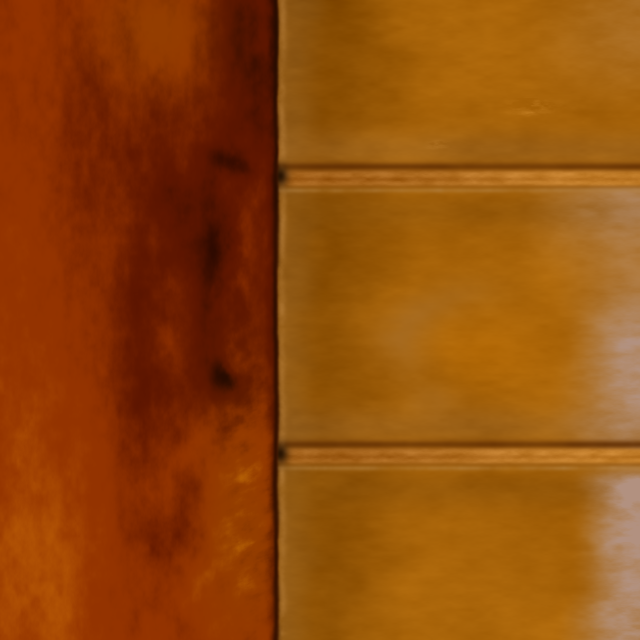
Reproduce this texture procedurally as a Shadertoy shader.

```glsl
const float POST_EDGE = 0.433;
const float PLANK_PITCH = 0.434;
const float GROOVE_Y = 0.286;

float hash(vec2 p) {
    p = fract(p * vec2(0.1031, 0.1137));
    p += dot(p, p.yx + 33.33);
    return fract((p.x + p.y) * p.x * 17.0);
}

float noise(vec2 p) {
    vec2 cell = floor(p), f = fract(p);
    f = f * f * (3.0 - 2.0 * f);
    return mix(mix(hash(cell), hash(cell + vec2(1, 0)), f.x),
               mix(hash(cell + vec2(0, 1)), hash(cell + vec2(1, 1)), f.x), f.y);
}

// Layered noise, centred on zero
float fbm(vec2 p) {
    float sum = 0.0, amp = 0.5;
    for (int i = 0; i < 5; i++) {
        sum += amp * (noise(p) - 0.5);
        p = p * 2.03 + 17.3;
        amp *= 0.5;
    }
    return sum;
}

// Soft elliptical spot
float spot(vec2 p, vec2 centre, vec2 radius) {
    vec2 q = (p - centre) / radius;
    return exp(-dot(q, q));
}

// Soft line across one coordinate
float line(float x, float centre, float width) {
    float q = (x - centre) / width;
    return exp(-q * q);
}

vec3 postColor(vec2 p) {
    float streak = fbm(p * vec2(22.0, 4.0) + 5.0);
    float mottle = fbm(p * vec2(20.0, 13.0) + 40.0);
    float weave = fbm(p * vec2(75.0, 50.0) + 9.0);
    vec2 w = p + 0.04 * vec2(mottle, streak);
    float right = smoothstep(0.10, 0.30, p.x);

    // Broad light and shade along the trunk
    float shade = 0.61 + 0.22 * streak + mix(0.14, 0.34, right) * mottle + 0.13 * weave;
    shade += 0.27 * spot(w, vec2(0.06, 0.10), vec2(0.13, 0.28));
    shade += 0.10 * spot(w, vec2(0.02, 0.56), vec2(0.10, 0.22));
    shade += 0.17 * spot(w, vec2(0.24, 0.93), vec2(0.07, 0.10));
    shade += 0.16 * spot(w, vec2(0.37, 0.17), vec2(0.06, 0.20));
    shade -= 0.23 * spot(w, vec2(0.26, 0.61), vec2(0.13, 0.27));
    shade -= 0.12 * spot(w, vec2(0.40, 0.66), vec2(0.05, 0.26));
    shade -= 0.13 * spot(w, vec2(0.21, 0.22), vec2(0.045, 0.24));
    shade -= 0.10 * spot(w, vec2(0.14, 0.90), vec2(0.03, 0.14));
    shade -= 0.32 * spot(w, vec2(0.39, 0.95), vec2(0.055, 0.15));

    // Dark scar with deeper ends
    shade -= 0.24 * spot(w, vec2(0.335, 0.56), vec2(0.032, 0.17));
    float lean = w.x + 0.3 * (w.y - 0.40);
    shade -= 0.34 * spot(vec2(lean, w.y), vec2(0.346, 0.402), vec2(0.023, 0.030));
    float slant = p.y + 0.4 * (p.x - 0.36);
    shade -= 0.24 * spot(vec2(w.x, slant), vec2(0.360, 0.745), vec2(0.045, 0.018));
    shade += 0.12 * spot(w, vec2(0.39, 0.56), vec2(0.018, 0.14));

    // Rough chipped surface low on the right side
    float chips = fbm(vec2(p.x * 26.0, p.y * 46.0 - p.x * 18.0));
    shade += 0.60 * chips * spot(p, vec2(0.39, 0.20), vec2(0.045, 0.21));
    shade -= 0.22 * smoothstep(0.022, 0.0, POST_EDGE - p.x);
    shade = clamp(shade, 0.0, 1.0);

    vec3 col = mix(vec3(0.15, 0.03, 0.0), vec3(0.37, 0.085, 0.0), smoothstep(0.0, 0.38, shade));
    col = mix(col, vec3(0.58, 0.20, 0.0), smoothstep(0.35, 0.70, shade));
    col = mix(col, vec3(0.72, 0.35, 0.02), smoothstep(0.70, 1.0, shade));
    float amber = spot(w, vec2(0.38, 0.18), vec2(0.07, 0.22))
                + spot(w, vec2(0.25, 0.95), vec2(0.10, 0.10));
    return col + vec3(0.0, 0.04, 0.0) * amber;
}

vec3 plankColor(vec2 p, float v) {
    float grain = fbm(p * vec2(34.0, 90.0));
    float cloud = fbm(p * vec2(8.0, 12.0) + 20.0);
    vec2 w = p + 0.05 * vec2(cloud, 0.3 * grain);

    // Amber varnish, dull beside the post
    vec3 col = mix(vec3(0.54, 0.305, 0.01), vec3(0.66, 0.39, 0.035), smoothstep(0.51, 0.66, w.x));
    col = mix(col, vec3(0.57, 0.36, 0.10), 0.75 * smoothstep(0.51, 0.45, w.x));
    float inner = smoothstep(0.95, 0.85, p.y);
    col = mix(col, vec3(0.54, 0.32, 0.04), 0.45 * line(v, -0.05, 0.03));
    col = mix(col, vec3(0.58, 0.37, 0.12), 0.55 * inner * line(v, 0.045, 0.03));
    col += vec3(0.04, 0.02, -0.01) * spot(w, vec2(0.76, 0.45), vec2(0.10, 0.06));
    col += vec3(0.11, 0.085, 0.04) * cloud + vec3(0.05, 0.045, 0.03) * grain;

    // Pale broken halo in the middle plank
    float halo = line(length((w - vec2(0.77, 0.45)) / vec2(0.13, 0.09)), 1.05, 0.30);
    halo *= smoothstep(0.84, 0.66, p.x) * clamp(0.9 + 2.0 * cloud, 0.0, 1.3);
    col = mix(col, vec3(0.63, 0.42, 0.17), 0.45 * halo);

    // Window glare on the right
    float glare = 0.90 * smoothstep(0.88, 0.98, w.x) * smoothstep(0.275, 0.24, p.y);
    glare += 0.85 * smoothstep(0.86, 1.0, w.x) * spot(w, vec2(0.99, 0.43), vec2(0.15, 0.15));
    glare += 0.45 * smoothstep(0.78, 1.0, w.x) * smoothstep(0.55, 0.68, p.y) * smoothstep(0.74, 0.70, p.y);
    glare += 0.20 * smoothstep(0.80, 1.0, w.x) * smoothstep(0.80, 0.95, p.y);
    glare *= 1.0 + 0.7 * grain + 0.8 * cloud;
    col = mix(col, vec3(0.70, 0.57, 0.50), clamp(glare, 0.0, 1.0));

    // Faint scuffs on the top plank
    float scuff = spot(w, vec2(0.83, 0.835), vec2(0.03, 0.010));
    scuff += spot(w, vec2(0.69, 0.775), vec2(0.010, 0.006));
    return col + 0.16 * scuff * clamp(0.4 + 2.0 * grain, 0.0, 1.0);
}

// Shadow, bright bevel and pale lower lip of a joint
vec3 addGroove(vec3 col, vec2 p, float v) {
    float fibre = fbm(p * vec2(45.0, 110.0));
    vec3 bevel = mix(vec3(0.66, 0.40, 0.12), vec3(0.78, 0.51, 0.18), smoothstep(0.45, 0.95, p.x));
    bevel += 0.14 * fibre - vec3(0.06, 0.06, 0.05) * line(v, 0.0, 0.004);
    float band = smoothstep(-0.016, -0.007, v) * smoothstep(0.019, 0.009, v);
    col = mix(col, bevel, band);
    float shadow = clamp(0.75 + 0.6 * fbm(p * vec2(12.0, 4.0)), 0.0, 1.0);
    col = mix(col, vec3(0.38, 0.18, 0.01), shadow * line(v, 0.0195, 0.0065));
    col = mix(col, vec3(0.52, 0.29, 0.03), 0.4 * line(v, -0.012, 0.004));
    float worn = clamp(0.38 + 0.8 * fbm(p * vec2(25.0, 9.0)), 0.0, 1.0);
    return mix(col, vec3(0.71, 0.52, 0.28), worn * line(v, -0.0175, 0.004));
}

void mainImage(out vec4 fragColor, in vec2 fragCoord) {
    vec2 p = fragCoord / iResolution.xy;
    float v = mod(p.y - GROOVE_Y + 0.5 * PLANK_PITCH, PLANK_PITCH) - 0.5 * PLANK_PITCH;
    float edge = POST_EDGE + 0.006 * fbm(vec2(p.y * 18.0, 3.0));
    vec3 planks = addGroove(plankColor(p, v), p, v);

    // Worn plank ends and dark joint corners
    float wear = clamp(0.32 + 1.2 * fbm(p * vec2(40.0, 35.0)), 0.0, 1.0);
    planks = mix(planks, vec3(0.72, 0.50, 0.24), wear * line(p.x, edge + 0.008, 0.006));
    planks = mix(planks, vec3(0.16, 0.08, 0.01), spot(vec2(p.x, v), vec2(0.438, 0.005), vec2(0.012, 0.016)));

    // Contact shadow of uneven width
    vec3 col = mix(postColor(p), planks, smoothstep(-0.003, 0.004, p.x - edge));
    float gap = 0.0045 + 0.005 * fbm(vec2(p.y * 25.0, 8.0));
    col = mix(col, vec3(0.14, 0.045, 0.0), 0.72 * line(p.x, edge - 0.002, gap));
    fragColor = vec4(clamp(col, 0.0, 1.0), 1.0);
}
```
